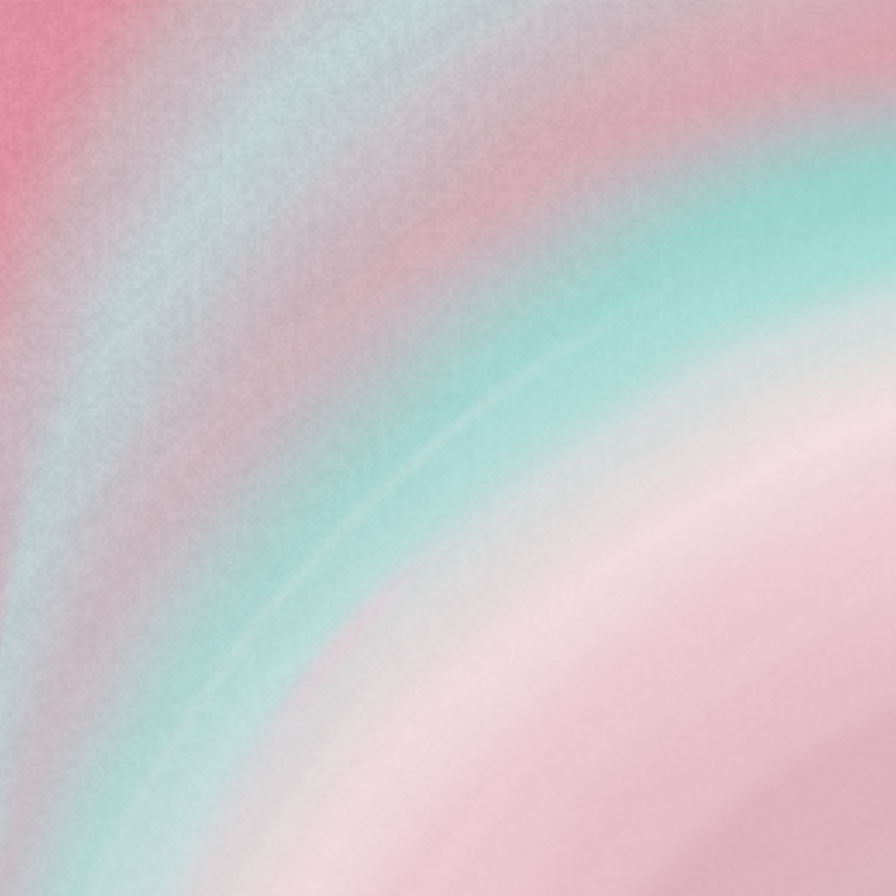
This background is drawn by a WebGL 2 fragment shader. Its source:

```glsl
#version 300 es
precision highp float;

uniform vec2 u_resolution;
out vec4 outColor;

const int BANDS = 12;

// Arcs from the outer corner inwards: centre x, centre y, radius
const vec3 ARCS[BANDS] = vec3[](
  vec3(1.30, 0.22, 1.43), vec3(1.30, 0.22, 1.316),
  vec3(1.20, 0.03, 1.225), vec3(1.205, -0.281, 1.244),
  vec3(1.402, -0.592, 1.454), vec3(1.42, -0.62, 1.41),
  vec3(1.44, -0.66, 1.385), vec3(1.475, -0.724, 1.349),
  vec3(1.45, -0.70, 1.20), vec3(1.45, -0.70, 1.04),
  vec3(1.45, -0.70, 1.00), vec3(1.45, -0.70, 0.83));

// Arc colours at the lower left end
const vec3 LOW_TINTS[BANDS] = vec3[](
  vec3(0.86, 0.59, 0.66), vec3(0.78, 0.72, 0.75),
  vec3(0.75, 0.80, 0.81), vec3(0.77, 0.75, 0.77),
  vec3(0.72, 0.84, 0.83), vec3(0.78, 0.86, 0.86),
  vec3(0.87, 0.835, 0.845), vec3(0.94, 0.85, 0.865),
  vec3(0.92, 0.785, 0.815), vec3(0.895, 0.745, 0.78),
  vec3(0.87, 0.70, 0.74), vec3(0.865, 0.71, 0.75));

// Arc colours at the upper right end
const vec3 HIGH_TINTS[BANDS] = vec3[](
  vec3(0.88, 0.54, 0.61), vec3(0.81, 0.70, 0.73),
  vec3(0.75, 0.83, 0.83), vec3(0.85, 0.64, 0.69),
  vec3(0.58, 0.83, 0.80), vec3(0.63, 0.86, 0.83),
  vec3(0.82, 0.87, 0.86), vec3(0.95, 0.87, 0.88),
  vec3(0.93, 0.80, 0.83), vec3(0.89, 0.74, 0.78),
  vec3(0.87, 0.70, 0.74), vec3(0.865, 0.71, 0.75));

float hash(vec2 p) {
  return fract(sin(dot(p, vec2(127.1, 311.7))) * 43758.5453);
}

float noise(vec2 p) {
  vec2 cell = floor(p), f = fract(p);
  f = f * f * (3.0 - 2.0 * f);
  return mix(mix(hash(cell), hash(cell + vec2(1, 0)), f.x),
             mix(hash(cell + vec2(0, 1)), hash(cell + vec2(1, 1)), f.x), f.y);
}

float arcDistance(vec2 p, vec3 arc) {
  return length(p - arc.xy) - arc.z;
}

float bell(float x, float width) {
  return exp(-x * x / (width * width));
}

// Blend each arc into the next by relative distance
vec3 paintBands(vec2 p, float along) {
  vec3 color = mix(LOW_TINTS[0], HIGH_TINTS[0], along);
  for (int i = 1; i < BANDS; i++) {
    float outer = arcDistance(p, ARCS[i - 1]);
    float inner = arcDistance(p, ARCS[i]);
    float blend = clamp(-outer / max(inner - outer, 0.001), 0.0, 1.0);
    blend = mix(blend, smoothstep(0.0, 1.0, blend), 0.6);
    color = mix(color, mix(LOW_TINTS[i], HIGH_TINTS[i], along), blend);
  }
  return color;
}

void main() {
  vec2 uv = gl_FragCoord.xy / u_resolution;
  float along = 0.5 * (uv.x + uv.y);

  // Slightly uneven band edges
  vec2 wobble = vec2(noise(uv * 9.0), noise(uv * 9.0 + 31.0)) - 0.5;
  vec3 color = paintBands(uv + 0.012 * wobble, along);

  // Pale brush line in the teal and a pink one below it
  vec2 fromCentre = uv - vec2(1.402, -0.592);
  float radius = length(fromCentre);
  float paleLine = bell(radius - 1.429, 0.009) * smoothstep(0.8, 0.5, along);
  color = mix(color, vec3(0.79, 0.87, 0.87), 0.4 * paleLine);
  float pinkLine = bell(radius - 1.342, 0.016) * bell(along - 0.33, 0.09);
  color = mix(color, vec3(0.91, 0.80, 0.83), 0.6 * pinkLine);

  // Faint streaks that follow the arcs
  float angle = atan(fromCentre.y, -fromCentre.x);
  color += 0.014 * (noise(vec2(angle * 5.0, radius * 40.0)) - 0.5);

  // Paper grain, stronger towards the upper left
  float grain = noise(uv * 260.0) + 0.6 * noise(uv * 110.0 + 17.0) - 0.8;
  color += grain * mix(0.012, 0.04, smoothstep(-0.4, 0.6, uv.y - uv.x));

  outColor = vec4(clamp(color, 0.0, 1.0), 1.0);
}
```
